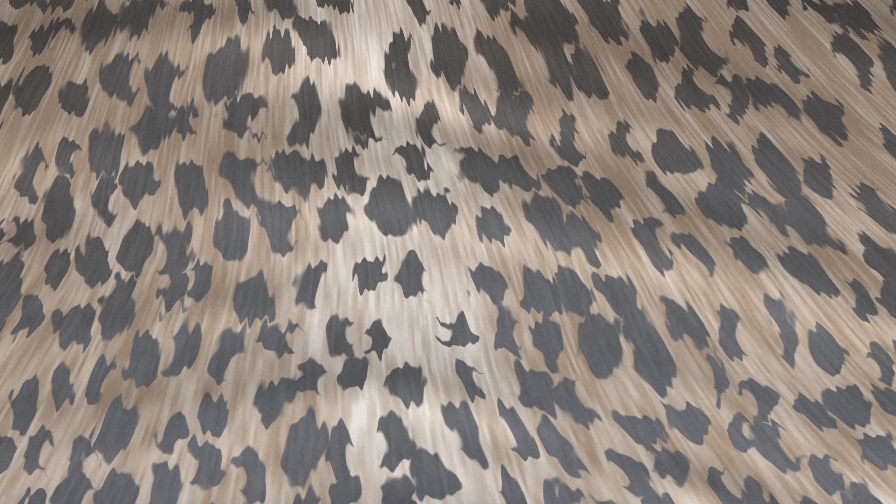
This texture is drawn by a Shadertoy shader. Its source:

```glsl
// Draped leopard print cloth: ragged dark spots on tan fur, with a pale spine and soft folds.

const vec3 TAN = vec3(0.60, 0.52, 0.45);
const vec3 CREAM = vec3(0.86, 0.83, 0.80);
const vec3 INK_WARM = vec3(0.31, 0.295, 0.285);
const vec3 INK_COOL = vec3(0.39, 0.40, 0.425);
const vec2 CELL = vec2(0.095, 0.112);

float hash(vec2 p) {
    return fract(sin(dot(p, vec2(127.1, 311.7))) * 43758.5453);
}

float noise(vec2 p) {
    vec2 i = floor(p), f = fract(p);
    f = f * f * (3.0 - 2.0 * f);
    float low = mix(hash(i), hash(i + vec2(1, 0)), f.x);
    float high = mix(hash(i + vec2(0, 1)), hash(i + vec2(1, 1)), f.x);
    return mix(low, high, f.y);
}

mat2 rotate(float a) {
    float c = cos(a), s = sin(a);
    return mat2(c, s, -s, c);
}

// Height of the cloth; ridges run sideways and sink to the right.
float foldHeight(vec2 p, float side) {
    float v = p.y + 0.28 * max(side, 0.0) - 0.12 * min(side, 0.0);
    v += 0.07 * noise(p * 2.3);
    return noise(vec2(p.x * 1.3, v * 7.0)) + 0.4 * noise(vec2(p.x * 2.1 + 9.0, v * 15.0));
}

// Signed distance of one spot in units of its radius; some have a bite taken out.
float spotShape(vec2 d, vec2 id, float lean) {
    float size = mix(0.76, 1.2, hash(id + 3.7));
    float squash = mix(0.85, 1.15, hash(id + 8.1));
    float turn = lean + 0.8 * (hash(id + 5.3) - 0.5);
    vec2 e = rotate(-turn) * d / (vec2(0.034 * squash, 0.047 / squash) * size);
    float blob = length(e) - 1.0 + 0.75 * (noise(e * 1.7 + id * 7.3) - 0.5);
    float flip = hash(id + 2.9) < 0.5 ? -1.0 : 1.0;
    float bite = 0.6 - length(e - vec2(0.85 * flip, 0.5 * hash(id) - 0.3));
    return hash(id + 6.4) > 0.55 ? max(blob, bite) : blob;
}

// Nearest spot among jittered cells in shifted rows.
float spots(vec2 q, float lean) {
    float nearest = 9.0;
    vec2 g = q / CELL;
    for (int j = -1; j <= 1; j++) {
        float row = floor(g.y) + float(j);
        float shift = 0.5 * mod(row, 2.0) + 0.3 * hash(vec2(row, 4.0));
        for (int i = -1; i <= 1; i++) {
            vec2 id = vec2(floor(g.x + shift) + float(i), row);
            vec2 jitter = 0.45 * (vec2(hash(id), hash(id + 1.3)) - 0.5);
            vec2 center = (id + 0.5 + jitter - vec2(shift, 0.0)) * CELL;
            nearest = min(nearest, spotShape(q - center, id, lean));
        }
    }
    return nearest;
}

void mainImage(out vec4 fragColor, in vec2 fragCoord) {
    vec2 p = fragCoord / iResolution.y;
    float spine = 0.86 - 0.17 * p.y + 0.03 * (noise(vec2(p.y * 4.0, 2.0)) - 0.5);
    float side = p.x - spine;

    // Fold shading from the slope of the cloth
    float height = foldHeight(p, side);
    float slope = foldHeight(p + vec2(0.0, 0.022), side) - foldHeight(p - vec2(0.0, 0.022), side);
    float light = 1.0 - 0.30 * clamp(slope, -0.5, 0.6) + 0.07 * (height - 0.7);

    // Hair flows down and away from the spine
    vec2 flow = vec2(side * exp(0.9 * (p.y - 0.5)), p.y);
    float tufts = noise(flow * vec2(120.0, 14.0));
    float strands = noise(flow * vec2(190.0, 22.0) + 31.0);
    float patches = noise(flow * vec2(26.0, 9.0) + 12.0);

    // Spot layout: wider at the spine, bent by folds, bristled along the hair
    vec2 q = vec2(side - 0.03 * tanh(side / 0.12), p.y + 0.2 * sqrt(side * side + 0.01));
    q += 0.05 * (vec2(noise(p * 5.0), noise(p * 5.0 + 17.0)) - 0.5);
    q.y += 0.02 * height + 0.026 * (tufts - 0.5);
    q.x += 0.006 * (strands - 0.5);
    float ink = 1.0 - smoothstep(-0.09, 0.09, spots(q, atan(0.9 * side)));

    // Fur ground
    float pale = exp(-side * side / 0.035);
    float cream = 0.10 + 0.55 * pale + 0.25 * (1.0 - p.y);
    cream += 0.5 * (strands - 0.5) + 0.45 * (patches - 0.5) + 0.25 * (tufts - 0.5);
    vec3 fur = mix(TAN, CREAM, clamp(cream, 0.0, 1.0));

    // Faded print, cooler toward the bottom
    float fade = clamp(1.1 - p.y + 0.5 * (noise(p * 4.0) - 0.5), 0.0, 1.0);
    vec3 print = mix(INK_WARM, INK_COOL, fade) + 0.05 * (strands - 0.5);

    vec3 color = mix(fur, print, ink * 0.97) * light;
    color *= 1.0 - 0.14 * smoothstep(0.55, 1.0, p.y) * smoothstep(0.1, 0.7, abs(side));
    color += 0.03 * (noise(p * 260.0) - 0.5);
    fragColor = vec4(clamp(color, 0.0, 1.0), 1.0);
}
```
